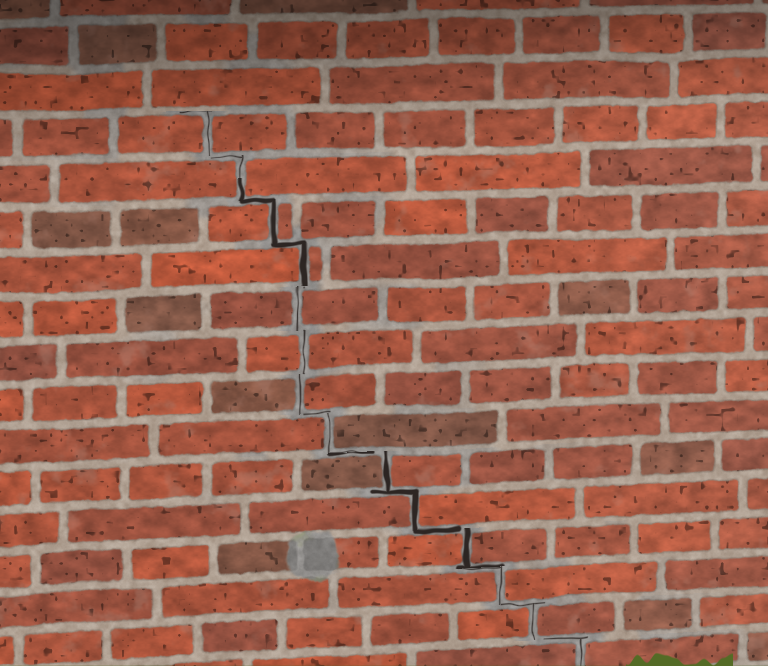
Give the GLSL for this texture, as a WebGL 1 fragment shader.

```glsl
precision highp float;
// Weathered brick wall: courses of headers alternate with courses of stretchers,
// slightly tilted and foreshortened. A stepped settlement crack runs down through
// the joints, partly repointed in grey. Lengths are in canvas heights, y down.
uniform vec2 u_resolution;

const float JOINT = 0.0072;    // half width of a mortar joint
const float COURSE = 0.0704;   // height of the top course
const float SHRINK = 0.000428; // loss of height per course

float hash(vec2 p) {
  vec3 q = fract(p.xyx * 0.1031);
  q += dot(q, q.yzx + 33.33);
  return fract((q.x + q.y) * q.z);
}

float noise(vec2 p) {
  vec2 i = floor(p), f = fract(p);
  f = f * f * (3.0 - 2.0 * f);
  return mix(mix(hash(i), hash(i + vec2(1, 0)), f.x),
             mix(hash(i + vec2(0, 1)), hash(i + vec2(1, 1)), f.x), f.y);
}

float fbm(vec2 p) {
  float sum = 0.0, amp = 0.5;
  for (int i = 0; i < 4; i++) {
    sum += amp * noise(p);
    p = p * 2.03 + 17.0;
    amp *= 0.5;
  }
  return sum;
}

float band(float lo, float hi, float x) { return step(lo, x) * step(x, hi); }

// Continuous course number; each course is centred on an integer
float courseAt(vec2 p) {
  float y = p.y + (p.x - 0.15) * (0.018 + 0.04 * p.y) - 0.0674;
  return 1.0 + (COURSE - sqrt(COURSE * COURSE - 4.0 * SHRINK * y)) / (2.0 * SHRINK);
}

float headerPitch(float row) { return 0.1317 - 0.0004 * row; }

// Horizontal position counted in header widths
float bondAt(float x, float row) {
  float d = x - 0.6437;
  return d / headerPitch(row) + 0.41 * d * d;
}

float bondPhase(float row, float stretcher) {
  float header = 0.47 - 0.44 * step(row, 1.5) - 0.2 * step(14.5, row);
  return mix(header, 1.84 - 0.5 * mod(row, 4.0), stretcher);
}

// Position and index of the joint nearest to u
vec2 nearestJoint(float u, float row, float width, float phase) {
  float k = floor((u - phase) / width + 0.5);
  return vec2(k * width + phase + 0.09 * (hash(vec2(k + 40.0, row + 7.0)) - 0.5), k);
}

// Crack position in a course: diagonal, upright, then diagonal again
float crackAt(float row) {
  return 0.4566 + 0.0464 * min(row - 6.0, 0.0) + 0.0644 * max(row - 9.4, 0.0);
}

float roundedInset(vec2 inset, float radius) {
  vec2 q = radius - inset;
  return length(max(q, 0.0)) + min(max(q.x, q.y), 0.0) - radius;
}

vec3 brickColor(vec2 p, vec2 id) {
  float tone = hash(id + 90.0), grain = fbm(p * vec2(45.0, 65.0));
  vec3 col = mix(vec3(0.56, 0.31, 0.25), vec3(0.72, 0.34, 0.23), tone);
  col = mix(col, vec3(0.47, 0.34, 0.28), 0.8 * step(0.88, hash(id + 31.0)));
  col = mix(col, vec3(0.68, 0.42, 0.35), 0.3 * smoothstep(0.5, 1.15, p.x));
  col *= 0.76 + 0.5 * grain;
  col = mix(col, vec3(0.68, 0.5, 0.44), 0.4 * smoothstep(0.58, 0.8, fbm(p * 28.0 + 5.0)));
  return col * (1.0 - 0.4 * smoothstep(0.8, 0.95, noise(p * 130.0)));
}

void main() {
  vec2 p = vec2(gl_FragCoord.x, u_resolution.y - gl_FragCoord.y) / u_resolution.y;
  float soft = max(1.0 / u_resolution.y, 0.0018);

  // Bond layout
  float n = courseAt(p) + 0.09 * (noise(p * 9.0) - 0.5);
  float row = floor(n + 0.5), height = COURSE - 2.0 * SHRINK * (n - 1.0);
  float stretcher = 1.0 - mod(row, 2.0), width = 1.0 + stretcher;
  float phase = bondPhase(row, stretcher), pitch = headerPitch(row);
  float u = bondAt(p.x, row);
  vec2 joint = nearestJoint(u, row, width, phase);

  // The crack settles into a joint when one is close
  float crackU = bondAt(crackAt(row), row);
  float snapU = nearestJoint(crackU, row, width, phase).x;
  crackU = mix(crackU, snapU, step(abs(snapU - crackU), 0.2));
  float side = (u - crackU) * pitch, inCrack = step(2.5, row);
  float bed = floor(n), x0 = crackAt(bed), x1 = crackAt(bed + 1.0);
  vec2 toBed = vec2(max(max(min(x0, x1) - p.x, p.x - max(x0, x1)), 0.0),
                    (n - bed - 0.5) * height);
  float wiggle = 0.006 * (noise(p * 55.0) - 0.5);
  float crackDist = min(abs(side + wiggle), length(toBed + vec2(0.0, wiggle)));

  // Brick outline with ragged edges
  float dx = min(abs(u - joint.x) * pitch, mix(1.0, abs(side), inCrack));
  float dy = (0.5 - abs(n - row)) * height;
  float edge = roundedInset(vec2(dx, dy) - JOINT, 0.005) + 0.006 * (fbm(p * 75.0) - 0.47);
  float patchDist = length((p - vec2(0.469, 0.834)) / vec2(0.04, 0.038)) - 1.0;
  float patchMask = smoothstep(0.08, -0.08, patchDist + 0.5 * (fbm(p * 40.0) - 0.5));
  float brick = smoothstep(soft, -soft, edge) * (1.0 - patchMask);

  // Mortar, grey where repointed, with lichen on the broad patch
  float grain = fbm(p * 100.0);
  vec3 mortar = mix(vec3(0.61, 0.54, 0.48), vec3(0.78, 0.73, 0.68), grain);
  float repair = smoothstep(0.035, 0.014, crackDist) * inCrack;
  float strays = smoothstep(0.56, 0.68, noise(p * 13.0 + 3.0)) * smoothstep(0.35, 0.1, abs(side));
  mortar = mix(mortar, vec3(0.5, 0.49, 0.48) + 0.18 * grain, max(max(repair, 0.7 * strays), patchMask));
  mortar = mix(mortar, vec3(0.58, 0.6, 0.43), 0.6 * patchMask * smoothstep(0.45, 0.65, fbm(p * 25.0)));
  mortar *= 0.84 + 0.16 * smoothstep(0.0, 0.004, edge);

  vec2 id = vec2(joint.y - step(u, joint.x) + 50.0 + 20.0 * inCrack * step(0.0, side), row + 3.0);
  vec3 col = mix(mortar, brickColor(p, id), brick);

  // Open gap, wide on the two diagonal stretches
  float open = band(4.0, 6.5, n) + band(10.5, 13.5, n);
  float gap = mix(0.0007, 0.0036, open) * (0.5 + noise(p * 38.0));
  col = mix(col, vec3(0.13, 0.1, 0.09), 0.9 * inCrack * smoothstep(gap + soft, gap - soft, crackDist));

  // Shade under the top edge, a little weed at the foot
  col *= mix(0.58, 1.0, smoothstep(-0.02, 0.3, p.y + 0.08 * p.x));
  float weed = 0.02 * noise(vec2(p.x * 70.0, 2.0)) * band(0.94, 1.1, p.x);
  col = mix(col, vec3(0.33, 0.42, 0.15), smoothstep(-soft, soft, weed - (1.0 - p.y)));
  gl_FragColor = vec4(col, 1.0);
}
```
